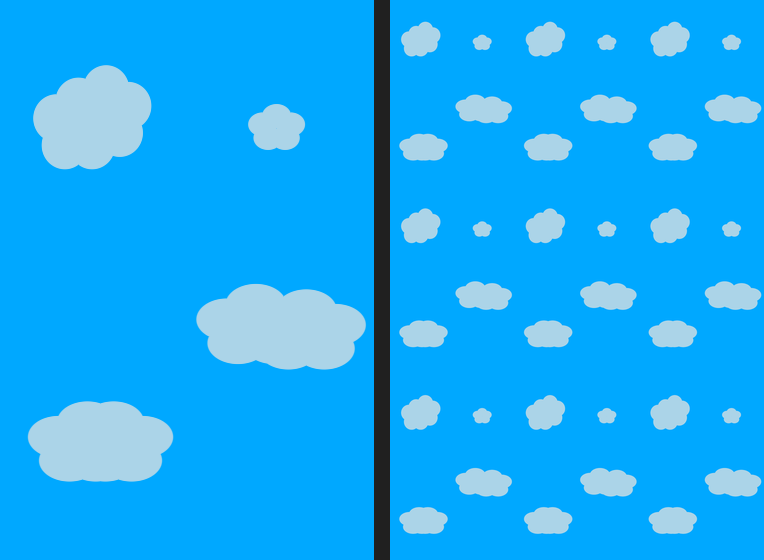
Left, the tile; right, the same tile 3 across and 3 down.
Reproduce this texture procedurally as a WebGL 1 fragment shader.

```glsl
precision highp float;

uniform vec2 u_resolution;

const vec2 TILE = vec2(1.0, 1.5);
const vec3 SKY = vec3(0.0, 0.66, 1.0);
const vec3 CLOUD = vec3(0.67, 0.83, 0.91);

vec2 hash2(float n) {
    vec3 p = fract(vec3(n + 1.0) * vec3(0.1031, 0.1030, 0.0973));
    p += dot(p, p.yzx + 33.33);
    return fract((p.xx + p.yz) * p.zy);
}

float ellipseDistance(vec2 p, vec2 radius) {
    return (length(p / radius) - 1.0) * min(radius.x, radius.y);
}

// Five puffs on a pentagon whose radius equals the puff radius
float puffRing(vec2 p, vec2 radius) {
    float d = 1.0;
    for (int k = 0; k < 5; k++) {
        float angle = radians(90.0 + 72.0 * float(k));
        vec2 center = radius * vec2(cos(angle), sin(angle));
        d = min(d, ellipseDistance(p - center, radius));
    }
    return d;
}

// Two overlapping rings, pushed apart by the spread
float cloudDistance(vec2 p, vec2 radius, vec2 spread) {
    return min(puffRing(p + spread, radius), puffRing(p - spread, radius));
}

void main() {
    vec2 p = gl_FragCoord.xy / u_resolution * TILE;
    float pixel = 1.0 / u_resolution.x;
    float d = 1.0;

    // Two wide clouds low, a round and a small one high
    for (int i = 0; i < 4; i++) {
        float id = float(i);
        float column = mod(id, 2.0);
        float row = floor(id / 2.0);

        vec2 center = vec2(0.255 + 0.5 * column, 0.2 + 0.58 * row + 0.21 * column * (1.0 - row));
        center += (hash2(id) - 0.5) * vec2(0.04, 0.02);

        vec2 highRadius = mix(vec2(0.062, 0.0645), vec2(0.039, 0.0323), column);
        vec2 radius = mix(vec2(0.0816, 0.0564), highRadius, row);
        vec2 lowSpread = mix(vec2(0.035, 0.0), vec2(0.0674, -0.0073), column);
        vec2 spread = mix(lowSpread, vec2(0.037, 0.0166) * (1.0 - column), row);

        // Wrap the offset so clouds continue across the edges
        vec2 offset = p - center * TILE;
        offset -= TILE * floor(offset / TILE + 0.5);
        d = min(d, cloudDistance(offset, radius, spread));
    }

    float cover = 1.0 - smoothstep(-0.6 * pixel, 0.6 * pixel, d);
    gl_FragColor = vec4(mix(SKY, CLOUD, cover), 1.0);
}
```
